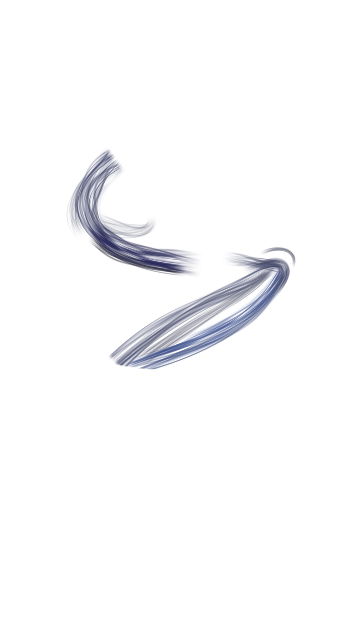
Reproduce this background procedurally as a WebGL 1 fragment shader.

```glsl
precision highp float;
// Flowing locks of navy and blue fibres sweeping in an S over white.
// Each lock is a cubic curve: the nearest point gives (along, across)
// coordinates, in which streaked body colour and wavy strands are laid.

uniform vec2 u_resolution;

const float ASPECT = 1.855;
const vec3 NAVY = vec3(0.15, 0.15, 0.36);
const vec3 SLATE = vec3(0.24, 0.26, 0.41);
const vec3 BLUE = vec3(0.20, 0.29, 0.56);
const vec3 SOOT = vec3(0.13, 0.13, 0.19);
const vec3 GREY = vec3(0.48, 0.49, 0.56);

float hash(vec2 p) {
  return fract(sin(dot(p, vec2(127.1, 311.7))) * 43758.545);
}

float noise(vec2 p) {
  vec2 i = floor(p), f = fract(p);
  f = f * f * (3.0 - 2.0 * f);
  return mix(mix(hash(i), hash(i + vec2(1.0, 0.0)), f.x),
             mix(hash(i + vec2(0.0, 1.0)), hash(i + 1.0), f.x), f.y);
}

vec2 cubic(vec2 a, vec2 b, vec2 c, vec2 d, float t) {
  float u = 1.0 - t;
  return u * u * u * a + 3.0 * u * t * (u * b + t * c) + t * t * t * d;
}

// Returns (position along 0..1, signed distance across) of the curve.
vec2 curveCoords(vec2 p, vec2 a, vec2 b, vec2 c, vec2 d) {
  const float STEPS = 24.0;
  vec2 from = a;
  vec2 best = vec2(0.0, 9.0);
  for (float i = 0.0; i < STEPS; i++) {
    vec2 to = cubic(a, b, c, d, (i + 1.0) / STEPS);
    vec2 edge = to - from, rel = p - from;
    float h = clamp(dot(rel, edge) / dot(edge, edge), 0.0, 1.0);
    float dist = length(rel - edge * h);
    if (dist < abs(best.y)) {
      float side = edge.x * rel.y - edge.y * rel.x;
      best = vec2((i + h) / STEPS, side < 0.0 ? -dist : dist);
    }
    from = to;
  }
  return best;
}

// Paints one lock; width and fade hold (start, end), body is fill opacity.
vec3 lock(vec3 col, vec2 p, vec2 a, vec2 b, vec2 c, vec2 d,
          vec2 width, vec2 fade, vec3 ink, float body, float strength, float seed) {
  vec2 q = curveCoords(p, a, b, c, d);
  float t = q.x;
  float halfWidth = mix(width.x, width.y, t);
  float s = q.y / halfWidth;
  if (abs(s) > 1.6) return col;
  float ends = smoothstep(0.0, fade.x, t) * smoothstep(0.0, fade.y, 1.0 - t);

  // Streaked body
  float warp = 0.5 * sin(t * 5.0 + seed);
  float streak = noise(vec2(s * 4.0 + warp, t * 5.0) + seed * 7.3);
  float fine = noise(vec2(s * 13.0 + warp * 3.0, t * 9.0) + seed * 3.1);
  float fill = smoothstep(0.15, 0.75, 0.65 * streak + 0.35 * fine);
  fill *= 1.0 - smoothstep(0.35, 1.15, abs(s));
  col = mix(col, ink, fill * body * ends);

  // Separate wavy strands
  float pixel = 1.0 / u_resolution.x;
  for (float i = 0.0; i < 14.0; i++) {
    float h = hash(vec2(i, seed)), k = hash(vec2(seed + 4.7, i));
    float center = 0.85 * (2.0 * h - 1.0) + 0.28 * sin(t * (3.0 + 6.0 * k) + 40.0 * h);
    float thick = mix(0.0012, 0.0045, k * k) + 0.5 * pixel;
    float line = 1.0 - smoothstep(0.0, thick, abs(s - center) * halfWidth);
    float pressure = 0.35 + 0.65 * noise(vec2(t * 6.0, i + seed * 5.0));
    vec3 tint = mix(ink, mix(SOOT, GREY, k), 0.55 * h);
    col = mix(col, tint, line * pressure * strength * ends);
  }
  return col;
}

void main() {
  vec2 p = gl_FragCoord.xy / u_resolution * vec2(1.0, ASPECT);
  vec3 col = vec3(1.0);

  // Faint wisps beside and inside the upper hook
  col = lock(col, p, vec2(0.266, 1.360), vec2(0.222, 1.290), vec2(0.185, 1.240), vec2(0.245, 1.165),
             vec2(0.012, 0.022), vec2(0.3, 0.3), GREY, 0.15, 0.28, 1.0);
  col = lock(col, p, vec2(0.266, 1.222), vec2(0.338, 1.174), vec2(0.459, 1.167), vec2(0.440, 1.232),
             vec2(0.026, 0.012), vec2(0.2, 0.35), GREY, 0.18, 0.24, 2.0);

  // Upper hook, then the dark band with its frayed underside
  col = lock(col, p, vec2(0.343, 1.396), vec2(0.261, 1.336), vec2(0.193, 1.215), vec2(0.362, 1.138),
             vec2(0.044, 0.024), vec2(0.07, 0.15), SLATE, 0.55, 0.65, 3.0);
  col = lock(col, p, vec2(0.261, 1.174), vec2(0.338, 1.101), vec2(0.423, 1.087), vec2(0.545, 1.070),
             vec2(0.018, 0.014), vec2(0.2, 0.15), SOOT, 0.35, 0.55, 4.0);
  col = lock(col, p, vec2(0.261, 1.208), vec2(0.326, 1.130), vec2(0.411, 1.104), vec2(0.592, 1.085),
             vec2(0.020, 0.034), vec2(0.18, 0.26), NAVY, 0.95, 0.65, 5.0);

  // Pale link to the right-hand turn, and the thin loop above it
  col = lock(col, p, vec2(0.640, 1.109), vec2(0.700, 1.097), vec2(0.749, 1.092), vec2(0.833, 1.077),
             vec2(0.020, 0.016), vec2(0.8, 0.2), SLATE, 0.40, 0.45, 6.0);
  col = lock(col, p, vec2(0.754, 1.116), vec2(0.809, 1.150), vec2(0.874, 1.130), vec2(0.850, 1.077),
             vec2(0.005, 0.004), vec2(0.3, 0.3), GREY, 0.10, 0.30, 7.0);

  // Lower streams, trimmed by a shallow arc
  vec3 streams = lock(col, p, vec2(0.797, 1.087), vec2(0.688, 0.990), vec2(0.543, 0.998), vec2(0.333, 0.797),
             vec2(0.016, 0.026), vec2(0.12, 0.02), SLATE, 0.45, 0.55, 8.0);
  streams = lock(streams, p, vec2(0.785, 1.077), vec2(0.713, 0.981), vec2(0.604, 0.957), vec2(0.399, 0.800),
             vec2(0.010, 0.020), vec2(0.12, 0.08), GREY, 0.25, 0.45, 9.0);
  streams = lock(streams, p, vec2(0.833, 1.087), vec2(0.768, 0.942), vec2(0.633, 0.870), vec2(0.362, 0.790),
             vec2(0.020, 0.034), vec2(0.10, 0.05), BLUE, 0.70, 0.55, 10.0);
  float arc = 0.784 + 0.83 * (p.x - 0.471) * (p.x - 0.471);
  col = mix(col, streams, smoothstep(-0.002, 0.002, p.y - arc));

  // Rounded tip folding the strands back
  col = lock(col, p, vec2(0.705, 1.063), vec2(0.797, 1.111), vec2(0.889, 1.101), vec2(0.768, 0.986),
             vec2(0.017, 0.016), vec2(0.35, 0.25), SLATE, 0.50, 0.55, 11.0);

  gl_FragColor = vec4(col, 1.0);
}
```
